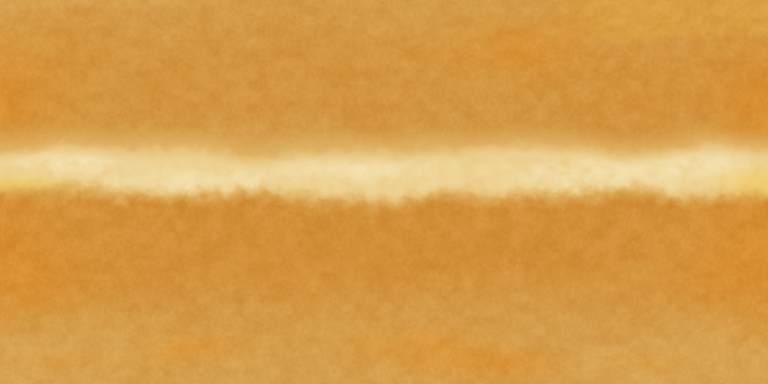
Give the GLSL for this background, as a Shadertoy shader.

```glsl
// Draws a painted amber sky crossed by a ragged, glowing cream band.

const vec3 TAN     = vec3(0.835, 0.632, 0.318);
const vec3 AMBER   = vec3(0.822, 0.558, 0.218);
const vec3 ORANGE  = vec3(0.865, 0.560, 0.170);
const vec3 FRINGE  = vec3(0.890, 0.725, 0.420);
const vec3 CREAM   = vec3(0.938, 0.835, 0.595);
const vec3 IVORY   = vec3(0.960, 0.895, 0.720);
const vec3 YELLOW  = vec3(0.940, 0.790, 0.380);
const float GRAIN  = 0.035;
const float MOTTLE = 0.075;

// Upper and lower band edge, at even steps across the canvas.
const int STEPS = 12;
const vec2 EDGES[13] = vec2[13](
    vec2(0.602, 0.510), vec2(0.622, 0.508), vec2(0.604, 0.497), vec2(0.604, 0.497),
    vec2(0.583, 0.505), vec2(0.599, 0.487), vec2(0.609, 0.482), vec2(0.609, 0.495),
    vec2(0.615, 0.490), vec2(0.617, 0.495), vec2(0.599, 0.505), vec2(0.625, 0.490),
    vec2(0.604, 0.508));

// Orange stains: centre, then radii.
const int STAINS = 10;
const vec4 STAIN[10] = vec4[10](
    vec4(0.02, 0.74, 0.16, 0.15), vec4(1.34, 0.88, 0.17, 0.07),
    vec4(2.00, 0.69, 0.12, 0.16), vec4(0.04, 0.32, 0.20, 0.16),
    vec4(1.96, 0.33, 0.17, 0.16), vec4(1.08, 0.09, 0.17, 0.06),
    vec4(0.19, 0.06, 0.13, 0.02), vec4(0.49, 0.09, 0.14, 0.04),
    vec4(1.70, 0.055, 0.10, 0.02), vec4(1.31, 0.05, 0.16, 0.04));

// Bright spots inside the band: centre, then radii.
const int GLOWS = 5;
const vec4 GLOW[5] = vec4[5](
    vec4(0.17, 0.575, 0.15, 0.030), vec4(0.53, 0.532, 0.17, 0.030),
    vec4(0.92, 0.555, 0.16, 0.030), vec4(1.53, 0.548, 0.20, 0.035),
    vec4(1.84, 0.570, 0.14, 0.035));

float hash(vec2 p) {
    vec3 q = fract(vec3(p.xyx) * 0.1031);
    q += dot(q, q.yzx + 33.33);
    return fract((q.x + q.y) * q.z);
}

float noise(vec2 p) {
    vec2 i = floor(p), f = fract(p);
    f = f * f * (3.0 - 2.0 * f);
    return mix(mix(hash(i), hash(i + vec2(1, 0)), f.x),
               mix(hash(i + vec2(0, 1)), hash(i + vec2(1, 1)), f.x), f.y);
}

// Layered noise, centred on zero.
float fbm(vec2 p) {
    float sum = 0.0, amp = 0.5;
    for (int i = 0; i < 5; i++) {
        sum += amp * (noise(p) - 0.5);
        p = mat2(1.6, 1.2, -1.2, 1.6) * p + 17.3;
        amp *= 0.55;
    }
    return sum;
}

float spot(vec2 p, vec4 s) {
    vec2 d = (p - s.xy) / s.zw;
    return exp(-dot(d, d));
}

vec2 bandEdges(float x) {
    float t = clamp(x * 0.5, 0.0, 0.9999) * float(STEPS);
    int i = int(t);
    return mix(EDGES[i], EDGES[i + 1], smoothstep(0.0, 1.0, fract(t)));
}

void mainImage(out vec4 fragColor, in vec2 fragCoord) {
    vec2 p = fragCoord / iResolution.xy * vec2(2.0, 1.0);
    float cloud = fbm(p * vec2(5.0, 8.0));
    float fine = fbm(p * vec2(32.0, 36.0) + 9.0);
    vec2 warped = p + 0.05 * vec2(cloud, fbm(p * 6.0 + 40.0));

    // Vertical wash, darkest under the band and in the upper sky.
    float depth = 0.85 * smoothstep(0.08, 0.36, p.y) * (1.0 - smoothstep(0.50, 0.58, p.y));
    depth += 0.50 * smoothstep(0.58, 0.72, p.y) * (1.0 - 0.6 * smoothstep(0.82, 1.0, p.y));
    depth += 0.12 * smoothstep(1.1, 1.8, p.x) * smoothstep(0.55, 0.7, p.y);
    vec3 color = mix(TAN, AMBER, clamp(depth + 0.45 * cloud + 0.12, 0.0, 1.0));

    // Orange stains.
    float stain = 0.0;
    for (int i = 0; i < STAINS; i++) stain += spot(warped, STAIN[i]);
    color = mix(color, ORANGE, min(stain, 1.0) * (0.52 + 0.5 * cloud));

    // Flat translucent strokes along the top and bottom.
    float lowLeft = smoothstep(0.012, -0.012, warped.y - 0.13)
                  * smoothstep(0.04, -0.04, p.x - 0.31 - 1.3 * p.y);
    float lowRight = smoothstep(0.008, -0.008, warped.y - 0.04 - 0.035 * p.x)
                   * smoothstep(1.49, 1.54, p.x);
    float topRight = smoothstep(-0.015, 0.015, warped.y - 0.89 - 0.04 * (p.x - 1.5))
                   * smoothstep(1.42, 1.56, p.x);
    float topLeft = smoothstep(-0.01, 0.01, warped.y - 0.975) * smoothstep(0.6, 0.3, p.x);
    color = mix(color, TAN + 0.012, 0.55 * max(max(lowLeft, lowRight), topLeft));
    color = mix(color, vec3(0.865, 0.630, 0.260), 0.65 * topRight);

    // Mottled texture.
    color += MOTTLE * fine * vec3(0.6, 1.0, 1.1);
    color += GRAIN * (noise(p * vec2(150.0, 130.0)) - 0.5) * vec3(0.5, 0.8, 0.8);

    // Ragged band: outer fringe, cream body, ivory glows.
    vec2 edges = bandEdges(p.x);
    float y = p.y + 0.035 * cloud + 0.030 * fine;
    float fringe = smoothstep(0.065, -0.015, y - edges.x) * smoothstep(-0.040, 0.012, y - edges.y);
    float body = smoothstep(0.018, -0.030, y - edges.x) * smoothstep(-0.012, 0.028, y - edges.y);
    float glow = 0.0;
    for (int i = 0; i < GLOWS; i++) glow += spot(warped, GLOW[i]);
    color = mix(color, FRINGE, 0.85 * fringe);
    color = mix(color, CREAM, body * clamp(0.85 + 0.5 * fine, 0.0, 1.0));
    color = mix(color, IVORY, body * clamp(glow * (0.6 + 1.1 * fine), 0.0, 1.0));

    // Yellow tips at both ends of the band.
    float tips = spot(p, vec4(0.04, 0.52, 0.12, 0.02)) + spot(p, vec4(1.98, 0.52, 0.10, 0.04));
    color = mix(color, YELLOW, fringe * min(tips, 1.0) * 0.65);

    fragColor = vec4(clamp(color, 0.0, 1.0), 1.0);
}
```
